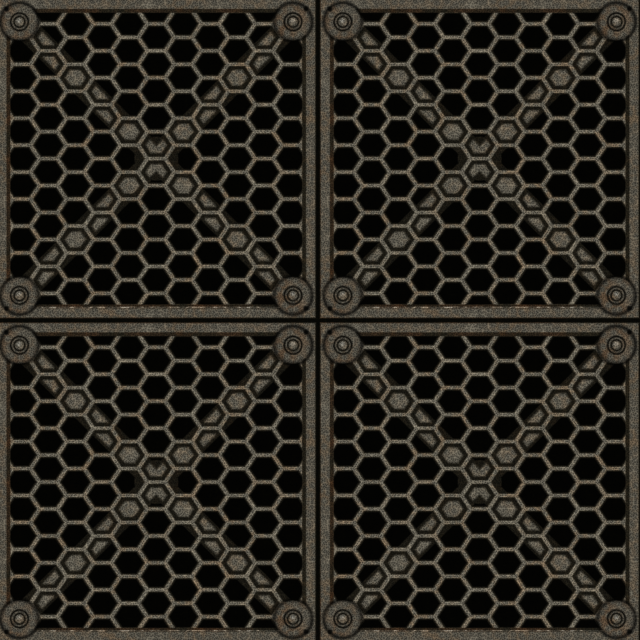
This texture is drawn by a WebGL 1 fragment shader. Its source:

```glsl
precision highp float;
// Worn steel grate panels: hexagonal mesh over a cross brace, framed and bolted at the corners.

uniform vec2 u_resolution;

const float PANELS = 1.979;                      // panels across the canvas
const vec2 PANEL_SHIFT = vec2(0.0168, 0.0115);
const float CELLS = 12.0;                        // mesh columns per panel
const float BOLT_POS = 0.423;                    // bolt offset from panel centre

const vec3 VOID = vec3(0.012, 0.012, 0.008);
const vec3 SHADE = vec3(0.13, 0.12, 0.09);
const vec3 STEEL = vec3(0.34, 0.325, 0.285);
const vec3 BRIGHT = vec3(0.56, 0.55, 0.51);
const vec3 RUST = vec3(0.24, 0.17, 0.115);

vec2 hash2(vec2 p) {
  vec2 k = vec2(dot(p, vec2(127.1, 311.7)), dot(p, vec2(269.5, 183.3)));
  return fract(sin(k) * 43758.55);
}

// Cellular noise: distance to the nearest scattered point
float cellular(vec2 p) {
  vec2 base = floor(p);
  float nearest = 2.0;
  for (int y = -1; y <= 1; y++) {
    for (int x = -1; x <= 1; x++) {
      vec2 cell = base + vec2(float(x), float(y));
      nearest = min(nearest, distance(p, cell + hash2(cell)));
    }
  }
  return nearest;
}

// Layered sines, about 0 to 1
float waves(vec2 p) {
  float s = sin(p.x * 7.0 + 2.0 * sin(p.y * 5.0));
  s += sin(p.y * 13.0 + 2.0 * sin(p.x * 11.0 + 1.0));
  return 0.5 + 0.25 * s;
}

float cover(float d, float soft) {
  return 1.0 - smoothstep(-soft, soft, d);
}

float ring(float r, float radius, float width, float soft) {
  return cover(abs(r - radius) - width, soft);
}

float hexNorm(vec2 q) {
  q = abs(q);
  return max(q.y, 0.75 * q.x + 0.5 * q.y);
}

// 0 at a cell centre, 0.5 on the wall between two cells
float hexRadius(vec2 q) {
  vec2 period = vec2(2.0, 1.0);
  vec2 even = mod(q + vec2(1.0, 0.0), period) - 0.5 * period;
  vec2 odd = mod(q + vec2(0.0, 0.5), period) - 0.5 * period;
  return min(hexNorm(even), hexNorm(odd));
}

// Diagonal bars with raised plugs showing through the cells
vec3 addBrace(vec3 col, vec2 c, float cell, float px) {
  vec2 a = abs(c);
  float d = abs(a.x - a.y) * 0.7071;
  float bar = max(cover(d - 0.037, px), cover(length(c) - 0.068, px));
  float plug = cover(cell - 0.29, 0.06) * cover(d - 0.027, 0.006);
  vec3 metal = mix(SHADE * 0.75, STEEL * 1.08, plug);
  return mix(col, metal, bar);
}

vec3 addMesh(vec3 col, float cell, float px) {
  float wall = 0.5 - cell;
  float ridge = 1.0 - smoothstep(0.025, 0.105, wall);
  vec3 metal = mix(SHADE * 0.8, STEEL * 1.28, ridge);
  metal *= 1.0 - 0.15 * cover(wall - 0.012, px * CELLS);
  return mix(col, metal, cover(wall - 0.115, px * CELLS));
}

vec3 addFrame(vec3 col, vec2 c, float rust, float chip, float px) {
  float edge = 0.5 - max(abs(c.x), abs(c.y));
  float rail = smoothstep(0.005, 0.012, edge) * cover(edge - 0.037, 0.003);
  vec3 bevel = mix(SHADE, RUST, 0.7 * rust * step(c.x, 0.3));
  vec3 metal = mix(bevel, STEEL, rail);
  metal = mix(VOID * 2.5, metal, smoothstep(0.003, 0.009, edge));
  float lip = ring(c.y, -0.460, 0.002, 0.003) * cover(abs(c.x) - 0.45, px);
  metal = mix(metal, BRIGHT, lip * (0.3 + 0.7 * chip));
  return mix(col, metal, cover(edge - 0.049, px));
}

vec3 addBolt(vec3 col, vec2 c, float rust, float px) {
  vec2 q = c - BOLT_POS * sign(c);
  float r = length(q);
  float soft = px + 0.001;
  col = mix(col, VOID, 0.7 * cover(r - 0.064, 0.006));
  vec3 metal = mix(STEEL, RUST, 0.35 * rust) * (1.0 - 0.35 * smoothstep(0.045, 0.057, r));
  metal = mix(metal, SHADE * 0.4, ring(r, 0.027, 0.0025, soft));
  metal = mix(metal, SHADE * 0.6, ring(r, 0.016, 0.003, soft));
  float dome = cover(r - 0.013, soft);
  metal = mix(metal, mix(BRIGHT, STEEL, clamp(length(q - vec2(-0.001, 0.004)) / 0.011, 0.0, 1.0)), dome);
  col = mix(col, metal, cover(r - 0.056, soft));
  float notch = length(abs(c) - 0.463) - 0.007;  // gap between washer and rail
  return mix(col, VOID, 0.85 * cover(notch, soft));
}

void main() {
  vec2 uv = gl_FragCoord.xy / u_resolution;
  float px = PANELS / min(u_resolution.x, u_resolution.y);
  vec2 p = fract(uv * PANELS + PANEL_SHIFT);
  vec2 c = p - 0.5;

  // Wear shared by every panel
  float grain = cellular(p * 165.0);
  float blotch = cellular(p * 42.0);
  float rust = waves(p * 3.0) * smoothstep(0.15, 0.7, blotch);
  float chip = smoothstep(0.4, 0.75, blotch);

  float cell = hexRadius(c * CELLS);
  vec3 col = addBrace(VOID, c, cell, px);
  col = addMesh(col, cell, px);
  col = addFrame(col, c, waves(p * 4.0), chip, px);
  col = addBolt(col, c, rust, px);

  col = mix(col, col * vec3(1.02, 0.86, 0.72), 0.6 * rust);
  col *= 0.58 + 0.6 * grain + 0.3 * blotch;
  gl_FragColor = vec4(col, 1.0);
}
```
